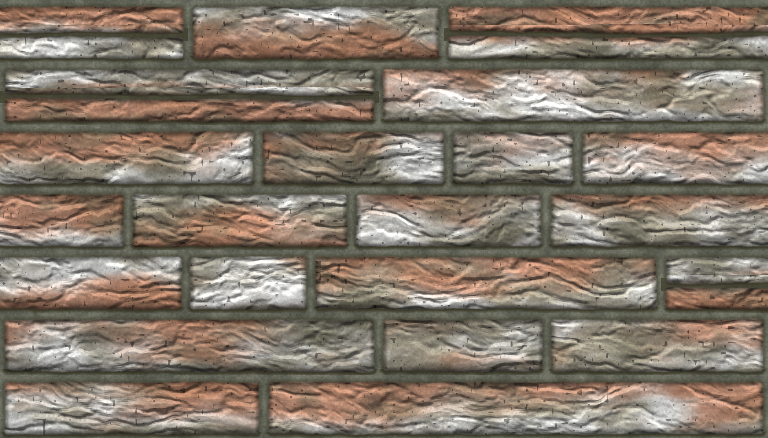
Write a Shadertoy shader that draws this texture.

```glsl
// Seven courses of weathered split-face stone bricks with recessed grey-green mortar.

float hash(vec2 p) {
    vec3 q = fract(p.xyx * vec3(0.1031, 0.1030, 0.0973));
    q += dot(q, q.yzx + 33.33);
    return fract((q.x + q.y) * q.z);
}

float noise(vec2 p) {
    vec2 i = floor(p), f = fract(p);
    f = f * f * (3.0 - 2.0 * f);
    return mix(mix(hash(i), hash(i + vec2(1, 0)), f.x),
               mix(hash(i + vec2(0, 1)), hash(i + vec2(1, 1)), f.x), f.y);
}

float fbm(vec2 p) {
    float sum = 0.0, amp = 0.5;
    for (int i = 0; i < 5; i++) {
        sum += amp * noise(p);
        p = mat2(1.7, 0.9, -0.9, 1.7) * p + 7.3;
        amp *= 0.5;
    }
    return sum;
}

// Chipped stone height: broad ledges plus thin creases running along the brick
float relief(vec2 p) {
    float bend = fbm(p * vec2(0.8, 1.2) + 4.0);
    float ledge = fbm(vec2(p.x * 0.9 + bend, p.y * 3.2 + 2.5 * bend));
    float crease = abs(fbm(vec2(p.x * 1.5 - bend, p.y * 4.5 + 3.0 * bend) + 19.0) - 0.48);
    return ledge + 0.9 * smoothstep(0.0, 0.16, crease) * 0.35;
}

// Per course, top down: three joint positions, then the joint that starts a split brick
const vec4 JOINTS[7] = vec4[7](
    vec4(0.245, 0.578, 0.578, 0.578), vec4(0.0, 0.493, 0.493, 0.0),
    vec4(0.336, 0.584, 0.752, -1.0),  vec4(0.167, 0.458, 0.711, -1.0),
    vec4(0.242, 0.405, 0.861, 0.861), vec4(0.0, 0.493, 0.712, -1.0),
    vec4(0.0, 0.344, 0.344, -1.0));

// Rust of the brick after each joint: positive at its top, negative at its bottom
const vec3 RUST[7] = vec3[7](
    vec3(-0.6, 0.8, 0.8), vec3(-1.0, 0.35, 0.35), vec3(0.45, 0.1, 0.75),
    vec3(-0.8, 0.6, 0.8), vec3(0.1, 0.7, -0.8), vec3(0.3, 0.15, 0.3),
    vec3(0.6, 0.9, 0.9));

void mainImage(out vec4 fragColor, in vec2 fragCoord) {
    vec2 uv = fragCoord / iResolution.xy;
    float width = 7.0 * iResolution.x / iResolution.y;
    vec2 p = uv * vec2(width, 7.0);
    float pixel = 7.0 / iResolution.y;
    int row = clamp(int((1.0 - uv.y) * 7.0), 0, 6);

    // Brick between the nearest joints, wrapping at the sides
    float left = -2.0, right = 2.0, rust = 0.0;
    for (int k = 0; k < 3; k++) {
        float joint = JOINTS[row][k];
        float before = joint > uv.x ? joint - 1.0 : joint;
        if (before > left) {
            left = before;
            rust = RUST[row][k];
        }
        right = min(right, before + 1.0);
    }

    // Vertical extent, halved by a groove in split bricks
    float y = fract(p.y), low = 0.06, high = 0.89;
    bool isSplit = abs(fract(left) - JOINTS[row].w) < 0.01 && (row < 4 || uv.x > 0.5);
    if (isSplit) {
        float groove = 0.45 + 0.04 * (noise(vec2(p.x * 0.8, float(row))) - 0.5);
        if (y > groove) low = groove + 0.035;
        else high = groove - 0.035;
    }

    // Rounded box with ragged edges
    vec2 halfSize = vec2((right - left) * width * 0.5 - 0.075, (high - low) * 0.5);
    vec2 q = vec2(p.x - (left + right) * 0.5 * width, y - (low + high) * 0.5);
    vec2 corner = abs(q) - halfSize + 0.06;
    float d = length(max(corner, 0.0)) + min(max(corner.x, corner.y), 0.0) - 0.06;
    d += 0.05 * (fbm(p * 3.0) - 0.45);

    // Stone colour: pale and tan patches, rust bands, dark stains
    float seed = hash(vec2(float(row) + 3.0, floor(fract(left) * 100.0)));
    vec2 s = p + vec2(seed * 40.0, isSplit && q.y + low > 0.4 ? 9.0 : 0.0);
    float band = q.y / halfSize.y * sign(rust);
    if (isSplit) band = (y - 0.475) / 0.25 * sign(rust);
    vec3 stone = mix(vec3(0.55, 0.53, 0.47), vec3(0.76, 0.76, 0.75),
                     smoothstep(0.3, 0.62, fbm(s * vec2(0.9, 2.2))));
    float rusty = abs(rust) * (0.35 + 0.6 * band) + 1.5 * (fbm(s * vec2(0.7, 1.7) + 31.0) - 0.48);
    stone = mix(stone, vec3(0.61, 0.41, 0.31), 0.8 * smoothstep(0.0, 0.65, rusty));
    float stain = smoothstep(0.5, 0.72, fbm(s * vec2(1.0, 1.8) + 57.0));
    stone = mix(stone, vec3(0.36, 0.35, 0.29), 0.55 * stain);
    stone *= 0.94 + 0.14 * seed;

    // Light from above over the relief, with darker lower and outer edges
    float slope = relief(s) - relief(s + vec2(-0.015, 0.05));
    stone *= clamp(1.0 + 1.7 * slope, 0.5, 1.35);
    stone *= mix(0.6, 1.0, smoothstep(0.0, 0.09, -d));
    stone *= 1.0 - 0.25 * smoothstep(0.5, 1.0, -q.y / halfSize.y);
    float grain = noise(p * 28.0) + noise(p * 55.0) - 1.0;
    stone *= 1.0 + 0.11 * grain;
    stone *= 1.0 - 0.4 * smoothstep(0.87, 0.95, noise(p * 17.0));

    // Mortar, shadowed beside and beneath the bricks
    vec3 mortar = vec3(0.40, 0.41, 0.36) * (0.75 + 0.5 * fbm(p * 4.0)) * (1.0 + 0.15 * grain);
    float shade = smoothstep(0.08, 0.0, d) * (q.y < -halfSize.y * 0.9 ? 0.85 : 0.4);
    if (isSplit && abs(y - 0.45) < 0.1) shade = max(shade, 0.6);
    mortar = mix(mortar, vec3(0.19, 0.18, 0.11), shade);

    float edge = max(pixel, 0.018);
    vec3 color = mix(mortar, stone, smoothstep(edge, -edge, d));
    fragColor = vec4(color, 1.0);
}
```
